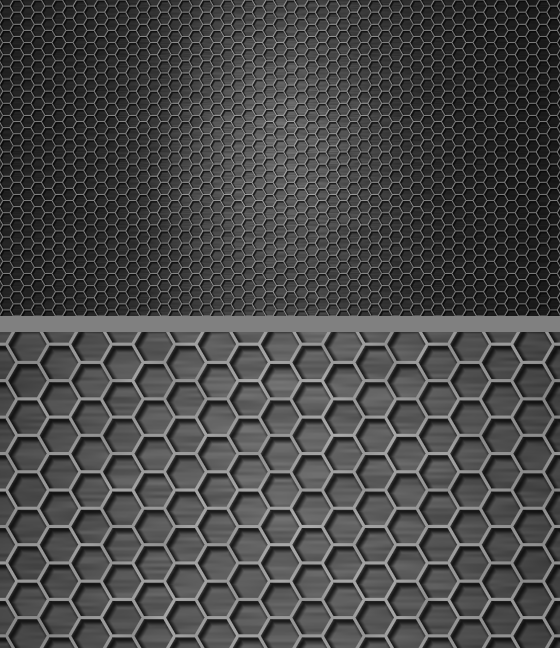
Top, the full canvas; bottom, a detail of the centre.
Give the GLSL for this pattern, as a Shadertoy shader.

```glsl
// Hexagonal wire mesh over horizontally brushed dark metal.
// A flat-topped hex lattice gives the wire distance; the same lattice, shifted,
// casts a soft shadow, and a tall central glow lights the plate.

const float ROWS = 26.0;                    // cells down the canvas
const float WIRE_HALF_WIDTH = 0.043;        // in row heights
const vec2  SHADOW_SHIFT = vec2(0.09, -0.09);
const float SHADOW_REACH = 0.17;
const float SHADOW_STRENGTH = 0.72;
const vec2  GLOW_CENTER = vec2(0.5, 0.53);  // in canvas fractions
const vec2  GLOW_SIZE = vec2(0.18, 0.36);
const float BAND_WIDTH = 0.27;
const float AMBIENT = 0.095;
const float BAND_LIGHT = 0.15;
const float GLOW_LIGHT = 0.15;
const float LEFT_LIFT = 0.07;               // left side stays lighter than right
const vec2  FINE_GRAIN = vec2(24.0, 290.0); // streak frequency
const vec2  BROAD_GRAIN = vec2(7.0, 110.0);
const float GRAIN_STRENGTH = 0.38;
const float SQRT3 = 1.7320508;

float hash(vec2 p) {
    return fract(sin(dot(p, vec2(127.1, 311.7))) * 43758.5453);
}

float valueNoise(vec2 p) {
    vec2 cell = floor(p);
    vec2 f = fract(p);
    f = f * f * (3.0 - 2.0 * f);
    float low = mix(hash(cell), hash(cell + vec2(1.0, 0.0)), f.x);
    float high = mix(hash(cell + vec2(0.0, 1.0)), hash(cell + 1.0), f.x);
    return mix(low, high, f.y);
}

// Offset from the center of the nearest flat-topped hexagon of height 1
vec2 hexOffset(vec2 p) {
    vec2 period = vec2(SQRT3, 1.0);
    vec2 a = mod(p + 0.5 * period, period) - 0.5 * period;
    vec2 b = mod(p, period) - 0.5 * period;
    return dot(a, a) < dot(b, b) ? a : b;
}

// Distance to the nearest cell border
float wireDistance(vec2 p) {
    vec2 q = abs(hexOffset(p));
    return 0.5 - max(q.y, dot(q, vec2(0.5 * SQRT3, 0.5)));
}

float plateLight(vec2 uv) {
    vec2 d = uv - GLOW_CENTER;
    vec2 g = d / GLOW_SIZE;
    float band = exp(-d.x * d.x / (BAND_WIDTH * BAND_WIDTH));
    float glow = exp(-dot(g, g));
    return AMBIENT + BAND_LIGHT * band + GLOW_LIGHT * glow
         + LEFT_LIFT * max(-d.x, 0.0);
}

void mainImage(out vec4 fragColor, in vec2 fragCoord) {
    vec2 uv = fragCoord / iResolution.xy;
    vec2 p = (fragCoord - 0.5 * iResolution.xy) / iResolution.y;
    vec2 mesh = p * ROWS;
    float pixel = ROWS / iResolution.y;

    // Brushed plate
    float light = plateLight(uv);
    float grain = 0.65 * valueNoise(p * FINE_GRAIN + 40.0)
                + 0.35 * valueNoise(p * BROAD_GRAIN + 90.0);
    float shade = light * (1.0 + GRAIN_STRENGTH * (grain - 0.5));

    // Shadow falling to the lower right of each wire
    float shadow = 1.0 - smoothstep(0.0, SHADOW_REACH, wireDistance(mesh - SHADOW_SHIFT));
    shade *= 1.0 - SHADOW_STRENGTH * shadow;

    // Wire, slightly uneven in polish
    float polish = 0.92 + 0.16 * valueNoise(mesh * 1.3);
    float wireShade = (0.41 + 0.55 * light) * polish;
    float wire = clamp((WIRE_HALF_WIDTH - wireDistance(mesh)) / pixel + 0.5, 0.0, 1.0);
    shade = mix(shade, wireShade, wire);

    fragColor = vec4(vec3(shade), 1.0);
}
```
